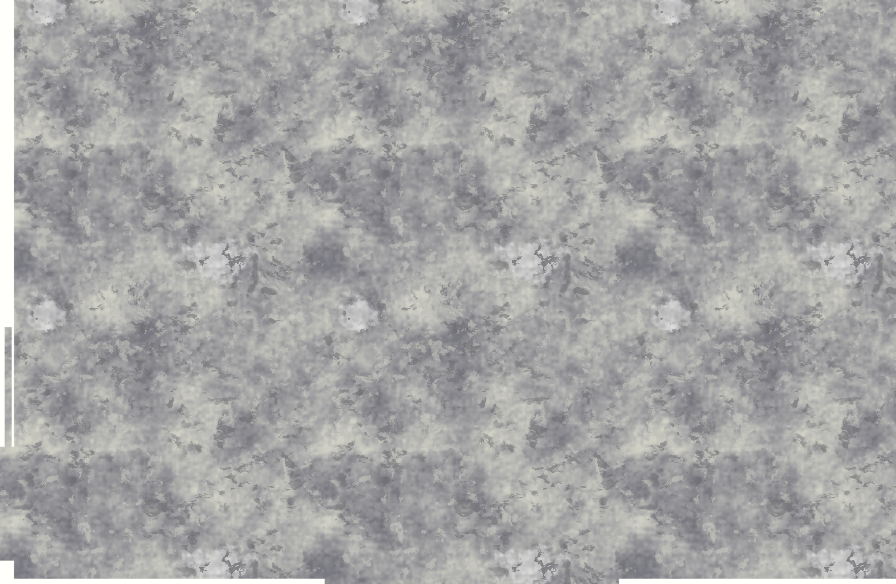
A WebGL 1 fragment shader for this texture:

```glsl
precision highp float;
// Mottled grey plaster wallpaper: a seamless tile of warped, periodic noise
// with soft clouds, diagonal brushing, fine flecks and two peeled patches.
// The sheet is trimmed unevenly at the left and bottom, showing white.
uniform vec2 u_resolution;

// Lengths are in canvas heights; positions inside the tile run from 0 to 1.
const vec2 TILE_SIZE = vec2(0.535, 0.525);
const vec2 TILE_ORIGIN = vec2(0.024, 1.0);
const vec3 SHADOW = vec3(0.475, 0.475, 0.505);
const vec3 MIDTONE = vec3(0.64, 0.64, 0.645);
const vec3 LIGHT = vec3(0.81, 0.81, 0.77);
const vec3 PEELED = vec3(0.82, 0.82, 0.82);
const vec3 FLECK = vec3(0.42, 0.42, 0.44);
const vec3 MARGIN = vec3(1.0, 1.0, 0.99);
const float CLOUD_CONTRAST = 1.45;
const float BRUSH_CONTRAST = 0.55;
const float WEAVE_CONTRAST = 0.18;
const float SPECKLE_CONTRAST = 0.22;
const float LANDMARK_CONTRAST = 0.13;
const float WARP = 0.06;
const float FBM_GAIN = 0.62;

float hash(vec2 p) {
  return fract(sin(dot(p, vec2(127.1, 311.7))) * 43758.5453);
}

// Value noise that wraps after the given whole number of cells.
float noise(vec2 t, vec2 cells, float seed) {
  vec2 p = t * cells;
  vec2 i = floor(p), f = p - i;
  f = f * f * (3.0 - 2.0 * f);
  vec2 a = mod(i, cells) + seed;
  vec2 b = mod(i + 1.0, cells) + seed;
  return mix(mix(hash(a), hash(vec2(b.x, a.y)), f.x),
             mix(hash(vec2(a.x, b.y)), hash(b), f.x), f.y);
}

float fbm(vec2 t, vec2 cells, float seed) {
  float sum = 0.0, total = 0.0, amp = 1.0;
  for (int k = 0; k < 5; k++) {
    sum += amp * noise(t, cells, seed);
    total += amp;
    cells *= 2.0;
    seed += 17.0;
    amp *= FBM_GAIN;
  }
  return sum / total;
}

// Shortest offset from a centre on the wrapped tile.
vec2 offsetFrom(vec2 t, vec2 centre) {
  return fract(t - centre + 0.5) - 0.5;
}

float glow(vec2 t, vec2 centre, vec2 radius) {
  vec2 d = offsetFrom(t, centre) / radius;
  return exp(-dot(d, d));
}

float box(vec2 p, vec2 lo, vec2 hi, float aa) {
  vec2 d = min(p - lo, hi - p);
  return smoothstep(-aa, aa, min(d.x, d.y));
}

// Light and dark areas that recur in every tile.
float landmarks(vec2 t) {
  float lit = glow(t, vec2(0.12, 0.77), vec2(0.10, 0.06))
            + glow(t, vec2(0.80, 0.76), vec2(0.10, 0.03))
            + glow(t, vec2(0.52, 0.43), vec2(0.05, 0.07))
            + glow(t, vec2(0.95, 0.35), vec2(0.08, 0.09))
            + glow(t, vec2(0.33, 0.09), vec2(0.10, 0.07));
  float dim = glow(t, vec2(0.37, 0.90), vec2(0.10, 0.07))
            + glow(t, vec2(0.23, 0.65), vec2(0.10, 0.07))
            + glow(t, vec2(0.76, 0.61), vec2(0.08, 0.07))
            + glow(t, vec2(0.42, 0.39), vec2(0.06, 0.06))
            + glow(t, vec2(0.04, 0.11), vec2(0.10, 0.07));
  return LANDMARK_CONTRAST * (lit - dim);
}

vec3 plaster(vec2 t) {
  vec2 bend = vec2(fbm(t, vec2(7.0), 3.0), fbm(t, vec2(7.0), 41.0)) - 0.5;
  vec2 w = t + WARP * bend;
  vec2 diagonal = vec2(w.x - w.y, w.x + w.y);

  // Clouds, brushing, weave and speckle
  float weave = noise(t, vec2(100.0, 32.0), 5.0) + noise(t, vec2(36.0, 90.0), 9.0) - 1.0;
  float speckle = noise(t, vec2(84.0), 13.0) - 0.5;
  float tone = 0.5 + CLOUD_CONTRAST * (fbm(w, vec2(7.0), 11.0) - 0.5)
             + BRUSH_CONTRAST * (fbm(diagonal, vec2(13.0, 5.0), 23.0) - 0.5)
             + WEAVE_CONTRAST * weave + SPECKLE_CONTRAST * speckle + landmarks(w);
  tone = clamp(tone, 0.0, 1.0);
  vec3 color = mix(SHADOW, MIDTONE, min(tone * 2.0, 1.0));
  color = mix(color, LIGHT, max(tone * 2.0 - 1.0, 0.0));

  // Small dark flecks and pale chips in loose clusters
  float cluster = smoothstep(0.42, 0.62, fbm(t, vec2(7.0), 67.0));
  cluster = max(cluster, glow(t, vec2(0.42, 0.39), vec2(0.08)));
  float fleck = smoothstep(0.55, 0.68, fbm(w, vec2(30.0, 38.0), 71.0));
  float chip = smoothstep(0.58, 0.70, fbm(w, vec2(34.0, 30.0), 131.0));
  color = mix(color, LIGHT, 0.5 * chip);
  color = mix(color, FLECK, 0.6 * fleck * cluster);

  // Peeled patches, crossed by ragged dark branches
  float patches = max(glow(w, vec2(0.65, 0.15), vec2(0.11, 0.075)),
                      0.85 * glow(w, vec2(0.105, 0.96), vec2(0.075, 0.06)));
  float ragged = smoothstep(0.35, 0.65, patches + 1.3 * (fbm(t, vec2(22.0), 83.0) - 0.5));
  color = mix(color, PEELED + 0.1 * (weave + speckle), 0.7 * ragged);
  float vein = abs(fbm(w, vec2(17.0), 97.0) - 0.5);
  float branch = (1.0 - smoothstep(0.02, 0.06, vein)) * smoothstep(0.3, 0.7, patches);
  color = mix(color, FLECK, 0.75 * branch);

  // Worn upright stroke beside the larger patch
  vec2 s = offsetFrom(t, vec2(0.77, 0.135));
  float stroke = 1.0 - smoothstep(0.004, 0.014, abs(s.x + 0.06 * bend.x + 1.5 * s.y * s.y));
  stroke *= 1.0 - smoothstep(0.08, 0.12, abs(s.y));
  return mix(color, FLECK, 0.6 * stroke * smoothstep(0.2, 0.5, noise(t, vec2(50.0), 7.0)));
}

void main() {
  vec2 p = gl_FragCoord.xy / u_resolution.y;
  float aa = 0.7 / u_resolution.y;
  vec3 color = plaster(fract((p - TILE_ORIGIN) / TILE_SIZE));
  // Uneven trim of the sheet
  float sheet = box(p, vec2(0.024, 0.009), vec2(9.0), aa);
  sheet = max(sheet, box(p, vec2(-1.0, 0.04), vec2(0.03, 0.235), aa));
  sheet = max(sheet, box(p, vec2(0.008, 0.23), vec2(0.020, 0.44), aa));
  sheet = max(sheet, box(p, vec2(0.556, -1.0), vec2(1.06, 0.02), aa));
  gl_FragColor = vec4(mix(MARGIN, color, sheet), 1.0);
}
```
